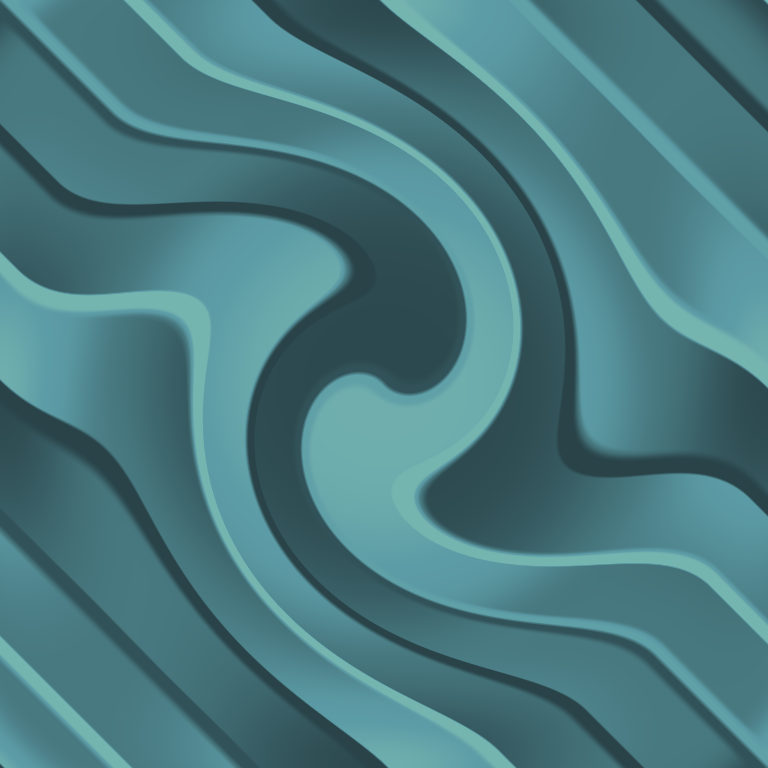
Give the GLSL for this background, as a three.js fragment shader.

```glsl
// Diagonal teal ribbons wound into a swirl at the middle of the canvas.
// The plane is unwound by a radial twist, cut into equal ribbons with
// alternating shading, and each seam gets a thin light or dark line.

varying vec2 vUv;

// Turns p by an angle that fades to zero at radius 0.5
vec2 unwind(vec2 p) {
  float reach = max(0.0, 1.0 - length(p) / 0.5);
  float turn = 3.2 * reach * reach;
  float c = cos(turn), s = sin(turn);
  return vec2(c * p.x - s * p.y, s * p.x + c * p.y);
}

// Broad shading from -1 to 1: rings that weaken along the diagonals
float ringShade(vec2 p) {
  float r2 = dot(p, p);
  float r = sqrt(r2);
  float axis = (p.x * p.x - p.y * p.y) / max(r2, 1e-4);
  float damp = smoothstep(0.3, 0.4, r) * (1.0 - smoothstep(0.62, 0.71, r));
  return cos(12.566 * r2) * mix(1.0, axis * axis, damp);
}

// Tone from 0 to 1 into dark teal, teal, sky teal and mint
vec3 tealRamp(float tone) {
  vec3 color = mix(vec3(0.14, 0.23, 0.25), vec3(0.28, 0.47, 0.50), smoothstep(-0.15, 0.6, tone) * 1.05);
  color = mix(color, vec3(0.36, 0.61, 0.65), smoothstep(0.48, 0.8, tone));
  return mix(color, vec3(0.46, 0.71, 0.69), smoothstep(0.8, 0.98, tone));
}

void main() {
  vec2 p = unwind(vUv - 0.5);
  float across = p.x + p.y;
  float side = clamp(across / 0.004, -1.0, 1.0);
  float offset = abs(across);

  // Ribbons alternate in sign
  float ribbon = floor(offset * 6.0);
  float shade = 0.42 * ringShade(p) * (1.0 - 2.0 * mod(ribbon, 2.0));

  // Seam lines: crisp on the inner side, soft on the outer side
  float seam = floor(offset * 6.0 + 0.5);
  float d = offset - seam / 6.0;
  float line = smoothstep(-0.008, -0.003, d) * (1.0 - smoothstep(0.014, 0.032, d));
  float lineShade = mod(seam, 3.0) < 1.5 ? 0.48 : -0.48;
  lineShade *= mod(seam, 4.0) < 0.5 ? 0.72 : 1.0;
  shade = mix(shade, lineShade, line);

  // Opposite halves are each other's negative
  gl_FragColor = vec4(tealRamp(0.5 + side * shade), 1.0);
}
```
